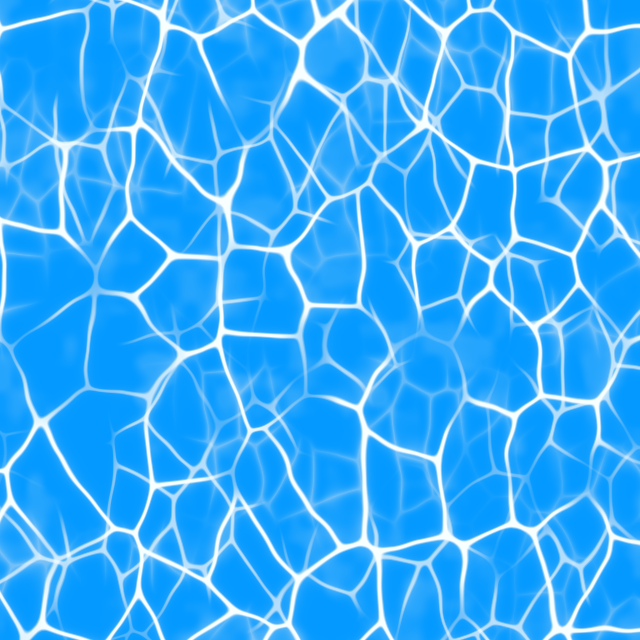
Reproduce this texture procedurally as a three.js fragment shader.

```glsl
// Sunlit pool water: a bright, irregular web of caustic lines over clear blue.
varying vec2 vUv;

const vec3 WATER_BLUE = vec3(0.01, 0.60, 1.00);
const vec3 HAZE_BLUE = vec3(0.48, 0.76, 0.97);
const vec3 SUN_WHITE = vec3(0.97, 1.00, 1.00);

vec2 hash2(vec2 p) {
  vec3 q = fract(p.xyx * vec3(0.1031, 0.1030, 0.0973));
  q += dot(q, q.yzx + 33.33);
  return fract((q.xx + q.yz) * q.zy);
}

float noise(vec2 p) {
  vec2 cell = floor(p);
  vec2 f = fract(p);
  f = f * f * (3.0 - 2.0 * f);
  float low = mix(hash2(cell).x, hash2(cell + vec2(1.0, 0.0)).x, f.x);
  float high = mix(hash2(cell + vec2(0.0, 1.0)).x, hash2(cell + 1.0).x, f.x);
  return mix(low, high, f.y);
}

vec2 noise2(vec2 p) {
  return vec2(noise(p), noise(p + 47.3)) - 0.5;
}

// Bends straight cell walls into watery curves.
vec2 ripple(vec2 p, float seed) {
  return p + 0.034 * noise2(p * 7.0 + seed) + 0.009 * noise2(p * 24.0 + seed);
}

// Canvas distances to the rounded cell wall (x) and to the second wall (y).
vec2 cellWalls(vec2 p, vec2 count, float seed, float rounding) {
  vec2 q = p * count;
  vec2 home = floor(q);
  vec2 nearest = vec2(0.0);
  float best = 100.0;
  for (int j = -1; j <= 1; j++) {
    for (int i = -1; i <= 1; i++) {
      vec2 cell = home + vec2(float(i), float(j));
      vec2 offset = cell + 0.05 + 0.9 * hash2(cell + seed) - q;
      float d = dot(offset, offset);
      if (d < best) {
        best = d;
        nearest = cell;
      }
    }
  }
  vec2 center = nearest + 0.05 + 0.9 * hash2(nearest + seed) - q;
  float first = 1.0;
  float second = 1.0;
  float sum = 0.0;
  for (int j = -2; j <= 2; j++) {
    for (int i = -2; i <= 2; i++) {
      if (i == 0 && j == 0) continue;
      vec2 cell = nearest + vec2(float(i), float(j));
      vec2 other = cell + 0.05 + 0.9 * hash2(cell + seed) - q;
      vec2 across = other - center;
      float d = dot(0.5 * (center + other), across) / length(across * count);
      second = min(second, max(first, d));
      first = min(first, d);
      sum += exp(-d / rounding);
    }
  }
  return vec2(max(-rounding * log(sum + 1e-20), 0.0), second);
}

// A crisp core fading softly into the water.
float strand(float d, float width) {
  return 1.0 - smoothstep(width * 0.35, width + 0.0022, d);
}

float halo(float d, float reach) {
  return exp(-d / reach);
}

float screen(float a, float b) {
  return 1.0 - (1.0 - a) * (1.0 - b);
}

// One net of lines whose strength and width wander; knots swell at junctions.
float causticNet(vec2 p, vec2 count, float seed, vec2 fade, float width, float knot) {
  vec2 walls = cellWalls(ripple(p, seed), count, seed, 0.0025);
  float strength = smoothstep(fade.x, fade.y, noise(p * 9.0 + seed * 1.7));
  float swell = smoothstep(0.45, 0.85, noise(p * 11.0 + seed * 2.3));
  float thickness = width * (0.45 + 0.55 * strength);
  thickness += knot * swell * halo(walls.y, 0.008);
  float core = strand(walls.x, thickness) * strength;
  return screen(core, 0.30 * strength * halo(walls.x, 0.007));
}

vec3 waterColor(float light) {
  vec3 shade = mix(WATER_BLUE, HAZE_BLUE, smoothstep(0.0, 1.0, light * 2.0) * 0.4 + min(light * 2.0, 1.0) * 0.6);
  return mix(shade, SUN_WHITE, clamp(light * 2.0 - 1.0, 0.0, 1.0));
}

void main() {
  vec2 p = vUv;

  // Strong main web, then a fainter broken web crossing it.
  float light = causticNet(p, vec2(8.6, 6.2), 11.0, vec2(-0.10, 0.42), 0.0031, 0.007);
  float faint = causticNet(p, vec2(11.5, 8.0), 37.0, vec2(0.28, 0.72), 0.0024, 0.004);
  light = screen(light, 0.72 * faint);

  // Blurred fine wisps and a thin cloudy veil.
  vec2 wisps = cellWalls(ripple(p, 71.0), vec2(16.0, 10.0), 71.0, 0.003);
  float patches = smoothstep(0.40, 0.80, noise(p * 8.0 + 23.0));
  light = screen(light, 0.36 * patches * halo(wisps.x, 0.005));
  float veil = 0.6 * noise(p * vec2(17.0, 13.0) + 5.0) + 0.4 * noise(p * 37.0 + 9.0);
  light = screen(light, 0.16 * smoothstep(0.48, 0.85, veil));

  gl_FragColor = vec4(waterColor(clamp(light, 0.0, 1.0)), 1.0);
}
```
